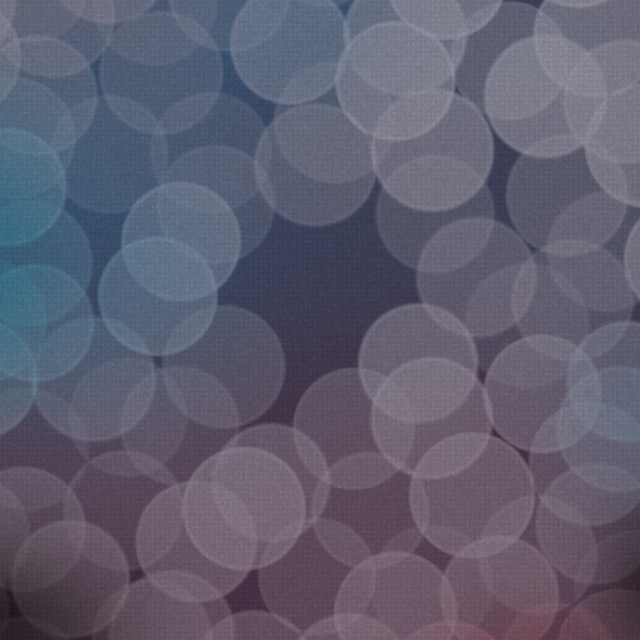
Write a Shadertoy shader that draws this background.

```glsl
// Soft out-of-focus light discs in teal, lilac and mauve over a dark ground.
// Translucent discs are scattered by a low-discrepancy sequence with jitter,
// tinted by broad colour glows, then covered with a fine woven grain.

const int   DISC_COUNT   = 86;
const float DISC_RADIUS  = 0.096;
const float EDGE_SOFT    = 0.0028;
const float RIM_WIDTH    = 0.0030;
const float RIM_GAIN     = 0.045;
const float SPREAD       = 1.20;   // scatter area, slightly past the canvas
const float JITTER       = 0.07;
const vec2  GAP_CENTRE   = vec2(0.52, 0.56);
const float GAP_RADIUS   = 0.165;  // no disc centres inside this distance
const float WEAVE_CELLS  = 130.0;
const float WEAVE_GAIN   = 0.016;
const float GRAIN_CELLS  = 330.0;
const float GRAIN_GAIN   = 0.040;

const vec3 GROUND_PLUM  = vec3(0.27, 0.19, 0.26);
const vec3 GROUND_SLATE = vec3(0.23, 0.24, 0.33);
const vec3 GROUND_BLUE  = vec3(0.22, 0.31, 0.42);
const vec3 LIGHT_LILAC  = vec3(0.53, 0.50, 0.55);
const vec3 LIGHT_MAUVE  = vec3(0.52, 0.45, 0.50);
const vec3 LIGHT_PALE   = vec3(0.54, 0.54, 0.59);
const vec3 LIGHT_BLUE   = vec3(0.39, 0.48, 0.57);
const vec3 LIGHT_TEAL   = vec3(0.20, 0.46, 0.55);
const vec3 LIGHT_RED    = vec3(0.54, 0.30, 0.34);

float hash(vec2 p) {
    vec3 q = fract(vec3(p.xyx) * 0.1031);
    q += dot(q, q.yzx + 33.33);
    return fract((q.x + q.y) * q.z);
}

float valueNoise(vec2 p) {
    vec2 i = floor(p), f = fract(p);
    f = f * f * (3.0 - 2.0 * f);
    return mix(mix(hash(i), hash(i + vec2(1, 0)), f.x),
               mix(hash(i + vec2(0, 1)), hash(i + vec2(1, 1)), f.x), f.y);
}

// Gaussian spot with separate horizontal and vertical size
float glow(vec2 p, vec2 centre, vec2 size) {
    vec2 d = (p - centre) / size;
    return exp(-dot(d, d));
}

vec3 groundColour(vec2 p) {
    vec3 c = mix(GROUND_PLUM, GROUND_SLATE, smoothstep(0.25, 0.65, p.y));
    float blue = glow(p, vec2(0.10, 0.72), vec2(0.28, 0.32))
               + glow(p, vec2(0.45, 0.98), vec2(0.22, 0.16));
    return mix(c, GROUND_BLUE, min(blue, 1.0));
}

vec3 lightColour(vec2 p) {
    vec3 c = mix(LIGHT_MAUVE, LIGHT_LILAC, smoothstep(0.0, 0.55, p.y));
    c = mix(c, LIGHT_PALE, glow(p, vec2(0.82, 0.92), vec2(0.28, 0.20)));
    c = mix(c, LIGHT_BLUE, 0.9 * glow(p, vec2(0.18, 0.58), vec2(0.28, 0.22)));
    c = mix(c, LIGHT_BLUE, 0.6 * glow(p, vec2(0.45, 0.97), vec2(0.16, 0.14)));
    c = mix(c, LIGHT_BLUE, 0.7 * glow(p, vec2(1.0, 0.36), vec2(0.13, 0.16)));
    c = mix(c, LIGHT_TEAL, glow(p, vec2(-0.03, 0.60), vec2(0.15, 0.22)));
    return mix(c, LIGHT_RED, 0.8 * glow(p, vec2(0.86, -0.02), vec2(0.18, 0.08)));
}

// Low-discrepancy position plus random offset
vec2 discCentre(float id) {
    vec2 even = fract(0.5 + id * vec2(0.75488, 0.56984));
    vec2 offset = vec2(hash(vec2(id, 3.7)), hash(vec2(id, 19.3))) - 0.5;
    return (even - 0.5) * SPREAD + 0.5 + offset * JITTER;
}

vec3 addDiscs(vec3 colour, vec3 light, vec2 p) {
    for (int i = 0; i < DISC_COUNT; i++) {
        float id = float(i) + 1.0;
        vec2 centre = discCentre(id);
        if (distance(centre, GAP_CENTRE) < GAP_RADIUS) continue;
        float strength = hash(vec2(id, 41.9));
        float opacity = mix(0.20, 0.60, strength);
        opacity += 0.15 * glow(centre, vec2(0.82, 0.90), vec2(0.25));
        float radius = DISC_RADIUS * mix(0.96, 1.03, hash(vec2(id, 57.1)));
        float d = length(p - centre) - radius;
        float soft = EDGE_SOFT * mix(0.8, 1.6, hash(vec2(id, 71.3)));
        float fill = 1.0 - smoothstep(-soft, soft, d);
        float r = (d + 1.5 * RIM_WIDTH) / RIM_WIDTH;
        colour = mix(colour, light, opacity * fill);
        colour += light * RIM_GAIN * (0.4 + strength) * exp(-r * r);
    }
    return colour;
}

// Threads crossing in a grid, with uneven bright knots and fine grain
float fabric(vec2 p) {
    vec2 q = p * WEAVE_CELLS;
    vec2 wave = cos(6.28319 * q);
    float knot = smoothstep(0.3, 1.0, 0.5 * (wave.x + wave.y));
    float knotGain = hash(floor(q + 0.5) + 11.0);
    float threads = 0.25 * (wave.x + wave.y) + 2.2 * knot * knotGain - 0.15;
    float grain = valueNoise(p * GRAIN_CELLS) - 0.5;
    return WEAVE_GAIN * threads + GRAIN_GAIN * grain;
}

void mainImage(out vec4 fragColor, in vec2 fragCoord) {
    vec2 p = fragCoord / iResolution.xy;
    vec3 colour = addDiscs(groundColour(p), lightColour(p), p);

    // Shade in the lower corners
    float shade = 0.60 * glow(p, vec2(-0.02, 0.0), vec2(0.20, 0.15))
                + 0.45 * glow(p, vec2(1.03, 0.08), vec2(0.09, 0.13));
    colour *= 1.0 - shade;

    colour += fabric(p) * (0.5 + colour);
    fragColor = vec4(clamp(colour, 0.0, 1.0), 1.0);
}
```
